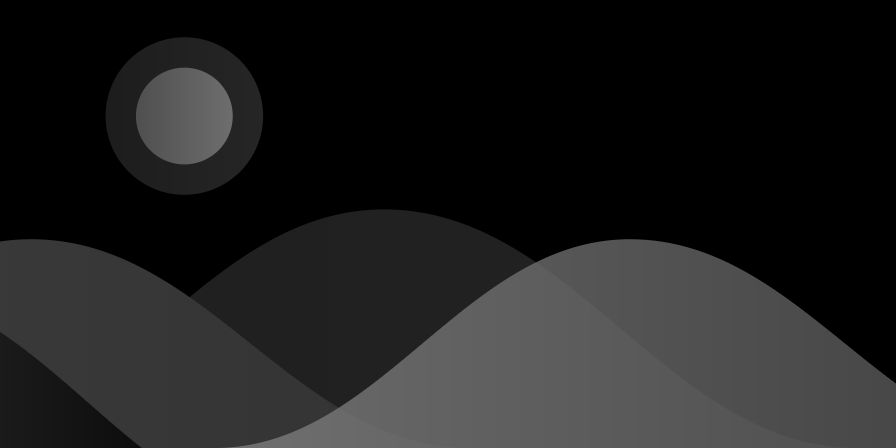
Reproduce this background procedurally as a WebGL 2 fragment shader.

```glsl
#version 300 es
precision highp float;

uniform vec2 u_resolution;
out vec4 fragColor;

// Lengths are in canvas heights.
const vec2 MOON_CENTER = vec2(0.4115, 0.741);
const float MOON_RADIUS = 0.108;
const float HALO_RADIUS = 0.1758;

// Hill peaks, drops to the foot, and widths left and right of the peak.
const vec2 BACK_PEAK = vec2(0.857, 0.5326);
const vec2 BACK_WIDTH = vec2(1.034, 1.057);
const vec2 LEFT_PEAK = vec2(0.070, 0.466);
const vec2 LEFT_WIDTH = vec2(0.979);
const vec2 CORNER_PEAK = vec2(-0.292, 0.358);
const vec2 CORNER_WIDTH = vec2(0.977);
const float CORNER_DROP = 0.513;
const vec2 FRONT_PEAK = vec2(1.406, 0.466);
const vec2 FRONT_WIDTH = vec2(0.927, 0.961);

// Greys at the left and right end of each gradient.
const vec2 MOON_GREY = vec2(0.31, 0.43);
const vec2 HALO_GREY = vec2(0.112, 0.148);
const vec2 BACK_GREY = vec2(0.125, 0.136);
const vec2 LEFT_GREY = vec2(0.222, 0.200);
const vec2 CORNER_GREY = vec2(0.105, 0.050);
const vec2 FRONT_GREY = vec2(0.494, 0.350);
const float FRONT_OPACITY = 0.8;

const float HANDLE = 0.4; // share of the width where the curve stays level

// Height of a hill whose sides are cubic Bezier S-curves.
float hillHeight(float x, vec2 peak, float drop, vec2 width) {
    float offset = x - peak.x;
    float t = clamp(abs(offset) / (offset < 0.0 ? width.x : width.y), 0.0, 1.0);
    vec3 c = vec3(3.0 * HANDLE, 3.0 - 9.0 * HANDLE, 6.0 * HANDLE - 2.0);
    float u = t;
    // Newton steps find the curve parameter at t.
    for (int i = 0; i < 4; i++) {
        float error = u * (c.x + u * (c.y + u * c.z)) - t;
        u -= error / (c.x + u * (2.0 * c.y + 3.0 * u * c.z));
    }
    return peak.y - drop * u * u * (3.0 - 2.0 * u);
}

// Antialiased cover of the area where d is positive.
float cover(float d) {
    float pixel = max(length(vec2(dFdx(d), dFdy(d))), 1e-5);
    return clamp(d / pixel + 0.5, 0.0, 1.0);
}

float hill(vec2 p, vec2 peak, float drop, vec2 width) {
    return cover(hillHeight(p.x, peak, drop, width) - p.y);
}

float gradient(vec2 grey, float from, float to, float x) {
    return mix(grey.x, grey.y, clamp((x - from) / (to - from), 0.0, 1.0));
}

float disc(vec2 p, float radius) {
    return clamp((radius - length(p)) * u_resolution.y + 0.5, 0.0, 1.0);
}

void main() {
    vec2 p = gl_FragCoord.xy / u_resolution.y;
    float shade = 0.0;

    // Moon and halo
    vec2 m = p - MOON_CENTER;
    float haloGrey = gradient(HALO_GREY, -HALO_RADIUS, HALO_RADIUS, m.x);
    float moonGrey = gradient(MOON_GREY, -MOON_RADIUS, MOON_RADIUS, m.x);
    shade = mix(shade, haloGrey, disc(m, HALO_RADIUS));
    shade = mix(shade, moonGrey, disc(m, MOON_RADIUS));

    // Solid hills, back to front
    shade = mix(shade, gradient(BACK_GREY, 0.4, 1.9, p.x),
                hill(p, BACK_PEAK, BACK_PEAK.y, BACK_WIDTH));
    shade = mix(shade, gradient(LEFT_GREY, 0.0, 1.0, p.x),
                hill(p, LEFT_PEAK, LEFT_PEAK.y, LEFT_WIDTH));
    shade = mix(shade, gradient(CORNER_GREY, 0.0, 0.315, p.x),
                hill(p, CORNER_PEAK, CORNER_DROP, CORNER_WIDTH));

    // Translucent front hill
    shade = mix(shade, gradient(FRONT_GREY, 0.5, 2.0, p.x), FRONT_OPACITY
                * hill(p, FRONT_PEAK, FRONT_PEAK.y, FRONT_WIDTH));

    fragColor = vec4(vec3(shade), 1.0);
}
```
